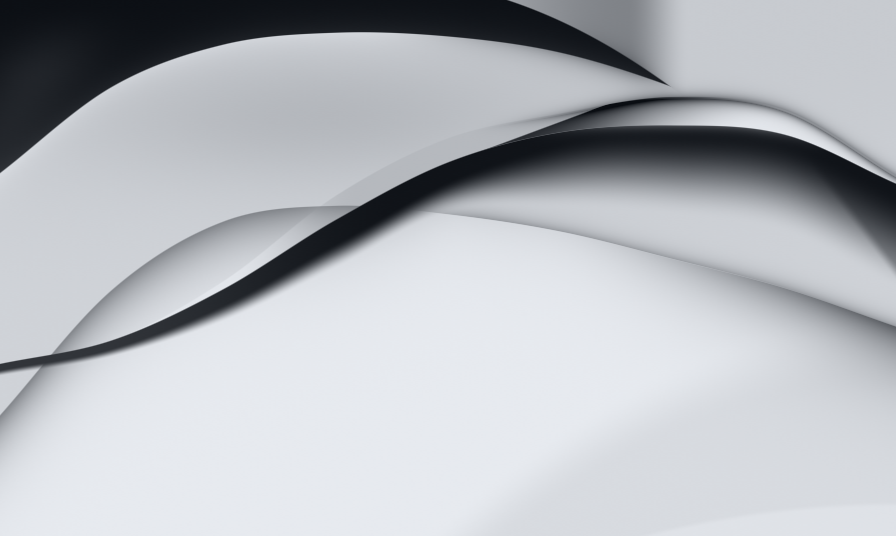
A WebGL 2 fragment shader for this background:

```glsl
#version 300 es
precision highp float;
// Silver and black satin ribbons sweeping over a pale studio backdrop.
uniform vec2 u_resolution;
out vec4 fragColor;

// Smooth curve through nine heights evenly spaced across the canvas.
float curve(float x, float k[9]) {
  float s = clamp(x, 0.0, 0.9999) * 8.0;
  int i = int(s);
  float t = s - float(i), b = k[i], c = k[i + 1];
  float a = i > 0 ? k[i - 1] : 2.0 * b - c;
  float d = i < 7 ? k[i + 2] : 2.0 * c - b;
  return b + 0.5 * t * (c - a + t * (2.0 * a - 5.0 * b + 4.0 * c - d + t * (3.0 * (b - c) + d - a)));
}

// Antialiased mask that is one where d is positive.
float edge(float d) {
  return smoothstep(-0.7, 0.7, d / max(fwidth(d), 1e-5));
}

// Shadow that decays with distance on the positive side.
float falloff(float d, float size) {
  return exp(-max(d, 0.0) / size);
}

float hash(vec2 p) {
  return fract(sin(dot(p, vec2(127.1, 311.7))) * 43758.5453);
}

void main() {
  vec2 uv = gl_FragCoord.xy / u_resolution;
  float x = uv.x, y = uv.y;

  // Heights of the main contours.
  float dome = curve(x, float[9](0.677, 0.838, 0.917, 0.939, 0.932, 0.902, 0.838, 0.75, 0.63));
  float arc = curve(x, float[9](0.225, 0.459, 0.587, 0.616, 0.600, 0.568, 0.517, 0.463, 0.391));
  float sheetTop = curve(x, float[9](0.320, 0.364, 0.476, 0.635, 0.742, 0.788, 0.819, 0.795, 0.672));
  float ribbonTop = curve(x, float[9](0.321, 0.365, 0.461, 0.590, 0.697, 0.753, 0.766, 0.749, 0.657));
  float ribbonLow = curve(x, float[9](0.301, 0.338, 0.408, 0.511, 0.615, 0.630, 0.620, 0.590, 0.487));

  // Silver backdrop with a dim hollow under the dome.
  float light = 0.79 + 0.03 * smoothstep(0.9, 0.4, y);
  light -= 0.08 * exp(-dot((uv - vec2(0.36, 0.78)) / vec2(0.25, 0.12), (uv - vec2(0.36, 0.78)) / vec2(0.25, 0.12)));
  float domeFade = 1.0 - smoothstep(0.70, 0.77, x);
  light += 0.06 * falloff(dome - y, 0.025) * (1.0 - smoothstep(0.4, 0.55, x));
  light -= 0.28 * falloff(dome - y, 0.018) * smoothstep(0.4, 0.7, x) * domeFade;

  // Black cap above the dome, with a slate sheen.
  float t = max(x - 0.566, -0.1);
  float capTop = 1.0 - t * (0.55 + 1.85 * t);
  float sheen = exp(-pow((x - 0.02 - 0.35 * (y - 0.8)) / 0.06, 2.0)) * smoothstep(1.0, 0.85, y);
  float cap = 0.055 + 0.08 * sheen + 0.07 * falloff(y - dome, 0.03);
  light -= 0.12 * falloff(y - capTop, 0.015) * smoothstep(0.62, 0.74, x) * edge(y - capTop) * domeFade;
  light = mix(light, cap, edge(y - dome) * edge(capTop - y));

  // Rim of the lower arc on the right.
  light -= 0.22 * falloff(y - arc, 0.013) * edge(y - arc) * smoothstep(0.42, 0.55, x);

  // Pale field below the arc, shaded along its border.
  float depth = arc - y;
  float border = mix(0.40, 0.07, smoothstep(0.3, 0.52, x)) + 0.5 * smoothstep(0.6, 1.05, x);
  float field = 0.912 - border * falloff(depth, 0.06);
  float swoosh = 0.41 - 1.5 * (1.0 - x) * (1.0 - x);
  field -= 0.06 * smoothstep(0.0, 0.13, swoosh - y);
  field += 0.03 * smoothstep(0.0, 0.012, 0.065 - 0.75 * (1.0 - x) * (1.0 - x) - y);
  light = mix(light, field, edge(depth));

  // Thin upper sheet: white, then smoky, then bright again.
  float sheet = mix(0.90, 0.72, smoothstep(0.25, 0.40, x));
  sheet -= 0.2 * edge(depth) * falloff(depth, 0.03);
  float smoke = mix(0.16, 0.90, smoothstep(0.60, 0.90, x + 1.2 * (sheetTop - y)));
  sheet = mix(sheet, smoke, edge(0.716 + 0.62 * (x - 0.534) - y) * smoothstep(0.48, 0.54, x));
  light = mix(light, sheet, edge(sheetTop - y) * edge(y - ribbonTop));
  light -= 0.45 * exp(-abs(sheetTop - y - 0.004) / 0.009) * smoothstep(0.52, 0.72, x);

  // Folded facet at the right.
  float below = ribbonTop - y;
  float fold = y - 0.727 + 2.18 * (x - 0.885);
  light -= 0.25 * smoothstep(0.0, 0.035, fold) * edge(below) * edge(y - arc) * smoothstep(0.86, 0.92, x);

  // Dark ribbon, crisp on top and dissolving downward.
  float across = below / (ribbonTop - ribbonLow);
  float hold = mix(0.55, 0.08, smoothstep(0.4, 0.7, x));
  float body = edge(below) * (1.0 - smoothstep(hold, 1.15, across));
  float tone = mix(0.20, 0.07, smoothstep(0.1, 0.45, x));
  tone += 0.22 * falloff(below, 0.009) * smoothstep(0.58, 0.72, x) * (1.0 - smoothstep(0.84, 0.93, x));
  light = mix(light, tone, body);

  // Cool tint and faint grain against banding.
  light = clamp(light, 0.045, 0.94) + (hash(floor(uv * 512.0)) - 0.5) * 0.004;
  fragColor = vec4(light - 0.008, light + 0.005, light + 0.025, 1.0);
}
```
